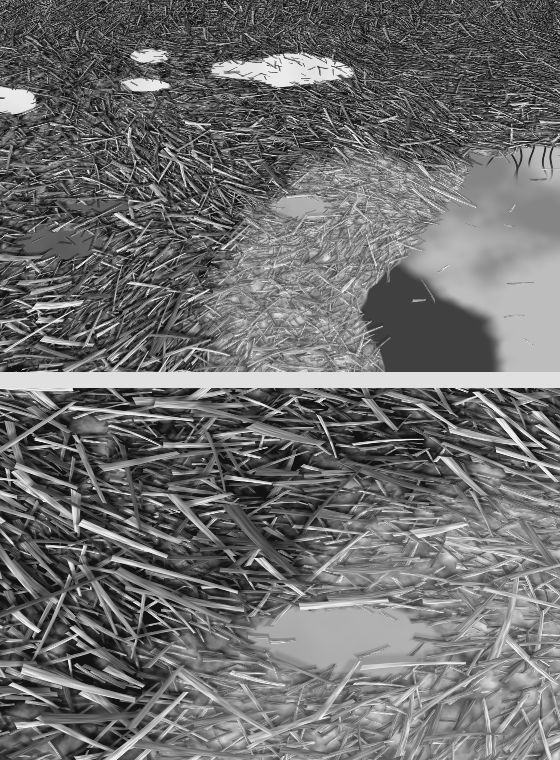
Top: the whole. Bottom: its middle third, enlarged.
Reproduce this texture procedurally as a Shadertoy shader.

```glsl
vec3 hash3(vec2 p) {
    vec3 a = fract(p.xyx * vec3(0.1031, 0.1030, 0.0973));
    a += dot(a, a.yxz + 33.33);
    return fract((a.xxy + a.yzz) * a.zyx);
}

float noise(vec2 p) {
    vec2 i = floor(p), f = fract(p);
    f = f * f * (3.0 - 2.0 * f);
    return mix(mix(hash3(i).x, hash3(i + vec2(1, 0)).x, f.x),
               mix(hash3(i + vec2(0, 1)).x, hash3(i + vec2(1, 1)).x, f.x), f.y);
}

float fbm(vec2 p) {
    float sum = 0.0, amp = 0.53;
    for (int i = 0; i < 4; i++) {
        sum += amp * noise(p);
        p = mat2(1.6, 1.2, -1.2, 1.6) * p + 7.0;
        amp *= 0.5;
    }
    return sum;
}

// Perspective ground plane and its inverse
vec2 toGround(vec2 p) { return vec2(p.x - 0.75, -1.3) / (1.6 - p.y); }
vec2 toCanvas(vec2 q) {
    float k = -q.y / 1.3;
    return vec2(q.x / k + 0.75, 1.6 - 1.0 / k);
}

float blob(vec2 p, vec2 centre, vec2 radius) {
    vec2 d = (p - centre) / radius;
    return exp(-dot(d, d));
}

// x: pond, y: puddles, z: pale straw mat, w: heaped stalks
vec4 regions(vec2 p) {
    float n = noise(p * 9.0) + 0.5 * noise(p * 27.0) - 0.75;
    float shore = 1.03 + 0.24 * smoothstep(0.2, 0.62, p.y)
                - 0.06 * blob(p, vec2(1.0, 0.18), vec2(1.0, 0.07)) + 0.06 * n;
    float pond = min(p.x - shore, 0.6 - p.y + 0.04 * n);

    vec4 pools[7] = vec4[7](
        vec4(0.74, 0.81, 0.18, 0.040), vec4(0.02, 0.73, 0.09, 0.040),
        vec4(0.40, 0.77, 0.07, 0.018), vec4(0.41, 0.85, 0.06, 0.020),
        vec4(0.17, 0.345, 0.12, 0.037), vec4(0.25, 0.445, 0.10, 0.018),
        vec4(0.80, 0.44, 0.08, 0.038));
    float puddle = -1.0;
    for (int i = 0; i < 7; i++)
        puddle = max(puddle, 1.0 - length((p - pools[i].xy) / pools[i].zw) + 0.6 * n);

    float pale = smoothstep(0.0, 0.16, p.x - shore + 0.54 + 0.15 * n)
               * smoothstep(0.61, 0.52, p.y + 0.06 * n);
    float heap = blob(p, vec2(0.5, 0.53), vec2(0.32, 0.15))
               + blob(p, vec2(0.35, 0.1), vec2(0.35, 0.2))
               + blob(p, vec2(1.25, 0.76), vec2(0.4, 0.18));
    return vec4(smoothstep(-0.006, 0.006, pond), smoothstep(-0.03, 0.06, puddle),
                pale, clamp(heap + 0.45 * n, 0.0, 1.0));
}

float pondTone(vec2 p) {
    float cloud = fbm(p * vec2(4.0, 5.0) + 3.0);
    float light = smoothstep(0.3, 0.65, cloud + 0.35 * (p.x - 1.25) - 0.4 * (p.y - 0.3));
    float edge = max(p.y - 0.29 + 0.5 * (p.x - 1.05), p.x - 1.33) + 0.2 * (cloud - 0.5);
    return mix(mix(0.52, 0.74, light), 0.25, smoothstep(0.03, -0.03, edge));
}

float flowAngle(vec2 p) {
    return 0.35 - 0.8 * smoothstep(0.5, 0.3, p.y) + 0.4 * sin(9.0 * p.x + 7.0 * p.y);
}

// Lays one layer of tapered stalks with soft shadows over the given tone
float layStalks(float tone, vec2 q, float layer, float size, float blur) {
    float scale = 62.0 * pow(0.25, size);
    vec2 shift = vec2(7.3, 3.7) * layer, g = q * scale + shift;
    blur *= scale;
    for (int y = -1; y <= 1; y++)
    for (int x = -1; x <= 1; x++) {
        vec2 cell = floor(g) + vec2(x, y);
        vec3 h = hash3(cell + 117.0 * layer + 300.0), r = hash3(cell + 91.0 * layer + 851.0);
        vec2 centre = cell + h.xy, home = toCanvas((centre - shift) / scale);
        float spread = h.z - 0.5;
        float angle = flowAngle(home) + 0.6 * spread + 8.0 * spread * spread * spread;
        angle += 1.3 * step(0.55, r.x) * smoothstep(0.86, 0.94, home.y);
        float c = cos(angle), s = sin(angle);
        vec2 d = mat2(c, -s, s, c) * (g - centre);
        d.y += (r.y - 0.5) * 0.2 * d.x * d.x;
        float len = mix(0.35, 0.95, r.x);
        float width = mix(mix(0.045, 0.022, size), 0.08, r.y * r.y) * (1.0 - 0.35 * d.x / len);
        float tip = abs(d.x + 2.0 * spread * d.y) - len;
        float dist = max(tip, abs(d.y) - width);
        if (dist > 0.2) continue;

        vec4 zone = regions(home);
        float bare = 0.16 + 0.3 * smoothstep(0.66, 0.95, home.y) + 0.12 * smoothstep(0.2, 0.9, home.x);
        float density = mix(mix(bare, 0.92, zone.w), mix(0.95, 0.12, size), zone.z);
        density *= 1.0 - 0.93 * zone.y;
        density = mix(density, 0.025 * size, zone.x);
        if (r.z > density) continue;

        float cover = smoothstep(blur, -blur, dist);
        float shadow = smoothstep(0.1, 0.0, max(tip, abs(d.y + 0.06) - width));
        tone *= 1.0 - mix(0.38, 0.13, zone.z) * shadow * (1.0 - zone.x);
        float shade = mix(0.24, 0.86, fract(r.z * 37.0 + h.x)) + 0.1 * size;
        shade = mix(shade, 0.3 + 0.6 * shade, zone.z);
        shade *= 0.92 + 0.2 * d.y / width;
        shade *= 0.75 + 0.5 * noise(vec2(d.x * 5.0, d.y * 50.0) + cell * 5.0);
        shade *= mix(1.0, 0.78, smoothstep(0.62, 0.85, home.y));
        tone = mix(tone, shade, cover);
    }
    return tone;
}

void mainImage(out vec4 fragColor, in vec2 fragCoord) {
    vec2 p = fragCoord / iResolution.y, q = toGround(p);
    vec4 zone = regions(p);

    // Mud and matted straw
    float grit = fbm(q * 70.0);
    float tone = 0.31 + 1.0 * (grit - 0.5) + 0.35 * (fbm(q * 9.0) - 0.5);
    tone = mix(tone, 0.62 + 0.8 * (grit - 0.5), zone.z);

    // Standing water
    float sky = mix(0.38, 0.9, smoothstep(0.5, 0.72, p.y)) + 0.3 * step(0.6, p.x) * step(p.y, 0.6);
    tone = mix(tone, sky + 0.1 * (fbm(p * 12.0) - 0.5), zone.y);
    tone = mix(tone, pondTone(p), zone.x);

    // Dark reed reflections
    for (int i = 0; i < 6; i++) {
        vec3 h = hash3(vec2(i, 43));
        float drop = 0.61 - p.y;
        float bend = 1.34 + 0.03 * float(i) + (h.x - 0.5) * drop + 0.006 * sin(drop * 60.0 + 6.0 * h.y);
        float reed = smoothstep(0.004, 0.001, abs(p.x - bend)) * smoothstep(0.06 + 0.06 * h.z, 0.04, drop);
        tone = mix(tone, 0.15, reed * zone.x);
    }

    // Stalks, fine ones beneath coarse ones
    float blur = 0.65 / ((1.6 - p.y) * iResolution.y);
    for (int i = 0; i < 12; i++)
        tone = layStalks(tone, q, float(i), float(i) / 11.0, blur);

    fragColor = vec4(vec3(clamp(tone, 0.07, 0.93)), 1.0);
}
```
